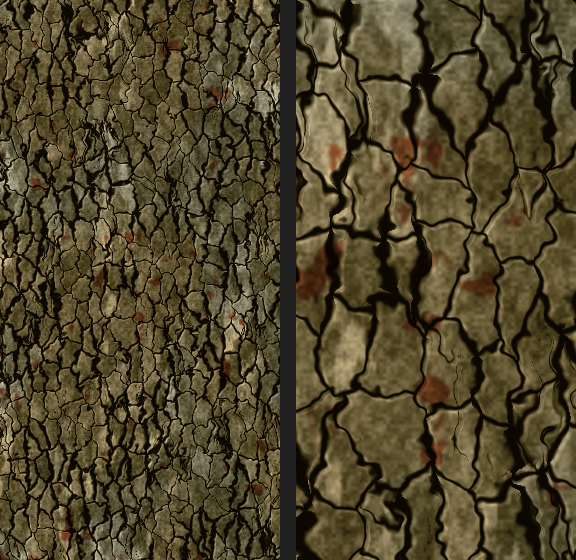
Left, the full canvas; right, a detail of the centre.
This texture is drawn by a WebGL 1 fragment shader. Its source:

```glsl
precision highp float;
// Weathered tree bark: upright plates split by dark fissures, with pale flakes and fine grain.
uniform vec2 u_resolution;

float hash(vec2 p) {
  return fract(sin(dot(p, vec2(127.1, 311.7))) * 43758.545);
}

vec2 hash2(vec2 p) {
  return vec2(hash(p), hash(p + 57.3));
}

float noise(vec2 p) {
  vec2 i = floor(p), f = fract(p);
  f = f * f * (3.0 - 2.0 * f);
  return mix(mix(hash(i), hash(i + vec2(1.0, 0.0)), f.x),
             mix(hash(i + vec2(0.0, 1.0)), hash(i + 1.0), f.x), f.y);
}

float fbm(vec2 p) {
  float sum = 0.0, amp = 0.533;
  for (int i = 0; i < 4; i++) {
    sum += amp * noise(p);
    p = p * 2.03 + 17.1;
    amp *= 0.5;
  }
  return sum;
}

// Cell borders: x = distance to border, y = how upright the border is, z = cell id.
vec3 plates(vec2 p) {
  vec2 cell = floor(p), f = fract(p), nearest = vec2(0.0), owner = vec2(0.0);
  float best = 9.0;
  for (int y = -1; y <= 1; y++) {
    for (int x = -1; x <= 1; x++) {
      vec2 g = vec2(float(x), float(y));
      vec2 r = g + hash2(cell + g) - f;
      if (dot(r, r) < best) {
        best = dot(r, r);
        nearest = r;
        owner = g;
      }
    }
  }
  float border = 9.0, upright = 0.0;
  for (int y = -2; y <= 2; y++) {
    for (int x = -2; x <= 2; x++) {
      vec2 g = owner + vec2(float(x), float(y));
      vec2 r = g + hash2(cell + g) - f;
      vec2 across = r - nearest;
      if (dot(across, across) > 0.0001) {
        vec2 n = normalize(across);
        float d = dot(0.5 * (nearest + r), n);
        if (d < border) {
          border = d;
          upright = abs(n.x);
        }
      }
    }
  }
  return vec3(border, upright, hash(cell + owner + 9.7));
}

// Surface: x = height, y = openness (0 inside cracks), z = plate id.
vec3 bark(vec2 p) {
  // Lean and ragged warp
  vec2 q = p + vec2(0.05 * p.y * (1.0 - p.x), 0.0);
  q.x += 0.05 * (fbm(p * vec2(8.0, 6.0)) - 0.5);
  q += 0.018 * (vec2(noise(p * 42.0), noise(p * 42.0 + 31.0)) - 0.5);
  q += 0.009 * (vec2(noise(p * 95.0), noise(p * 95.0 + 73.0)) - 0.5);

  // Cracks between plates, wider where upright
  vec3 plate = plates(q * vec2(20.0, 10.5));
  float rough = smoothstep(0.25, 0.8, noise(p * vec2(15.0, 9.0) + 4.0));
  float width = mix(0.025, 0.17, plate.y * plate.y) * (0.15 + rough);
  float crack = smoothstep(width * 0.3, width * 1.2 + 0.04, plate.x);

  // Long fissures that open and close along the trunk
  float ridge = abs(fbm(q * vec2(25.0, 4.5) + 8.0) - 0.5);
  float gap = 0.045 * smoothstep(0.35, 0.75, noise(p * vec2(11.0, 6.0) + 21.0));
  float fissure = smoothstep(gap * 0.3, gap + 0.015, ridge + 0.012);

  float open = crack * fissure;
  float height = open * (0.7 + 0.3 * plate.z) + 0.7 * fbm(q * vec2(48.0, 26.0));
  return vec3(height, open, plate.z);
}

vec3 barkColor(float tone) {
  vec3 c = mix(vec3(0.04, 0.025, 0.0), vec3(0.27, 0.24, 0.11), smoothstep(0.0, 0.33, tone));
  c = mix(c, vec3(0.50, 0.46, 0.33), clamp((tone - 0.33) / 0.33, 0.0, 1.0));
  return mix(c, vec3(0.80, 0.75, 0.60), clamp((tone - 0.66) / 0.4, 0.0, 1.0));
}

void main() {
  vec2 p = gl_FragCoord.xy / u_resolution.x;
  vec3 surface = bark(p);
  float light = surface.x - bark(p + vec2(-0.005, 0.004)).x;

  // Plate tone, mottling and grain
  float tone = 0.46 + 0.16 * (surface.z - 0.5) + 0.22 * light;
  tone += 0.45 * (fbm(p * vec2(34.0, 17.0) + 3.0) - 0.5);
  tone += 0.22 * (noise(p * vec2(120.0, 90.0)) - 0.5);
  tone += 0.2 * (noise(p * 230.0) - 0.5);

  // Pale exposed flakes, gathered in upright bands
  float band = smoothstep(0.4, 0.75, noise(vec2(p.x * 7.0, p.y * 1.5) + 2.0));
  band = max(band, 0.9 * exp(-pow((p.x - 0.41) / 0.07, 2.0)));
  float flake = smoothstep(0.52, 0.68, fbm(p * vec2(32.0, 12.0) + 40.0));
  tone += 0.3 * flake * (0.15 + band);

  tone *= mix(0.06, 1.0, surface.y);
  vec3 color = barkColor(tone);

  // Grey lichen cast and sparse rusty stains
  float lichen = smoothstep(0.4, 0.7, fbm(p * vec2(5.0, 3.0) + 11.0));
  color *= mix(vec3(1.03, 0.99, 0.93), vec3(0.96, 1.0, 1.08), lichen);
  float rust = smoothstep(0.7, 0.78, fbm(p * vec2(16.0, 12.0) + 60.0));
  color = mix(color, color * vec3(0.8, 0.5, 0.35), rust);
  gl_FragColor = vec4(color, 1.0);
}
```
